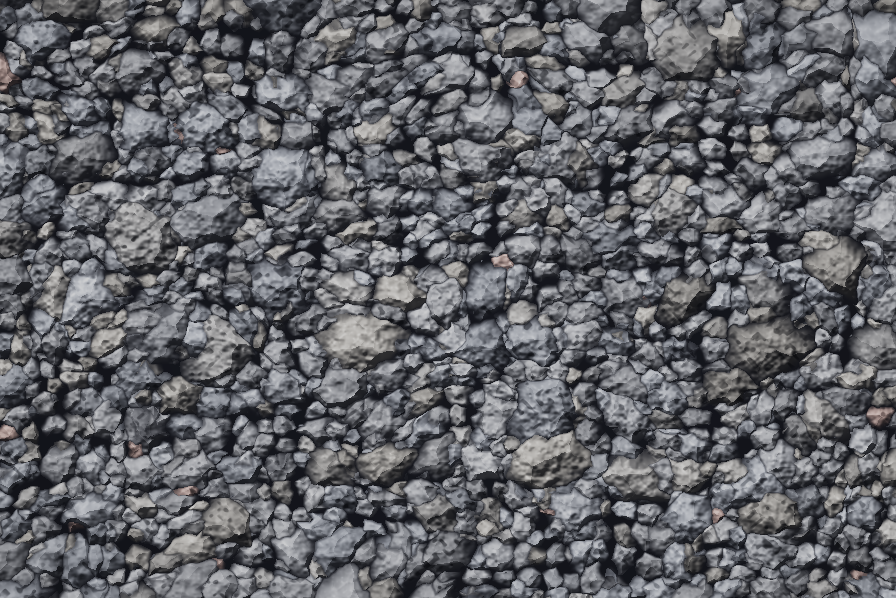
Write a WebGL 2 fragment shader that draws this texture.

```glsl
#version 300 es
precision highp float;
// Bed of crushed volcanic gravel in hard sunlight. Four sizes of faceted stones
// are scattered on jittered grids and the highest surface wins at each point;
// noise adds ragged outlines, pores and glints, a shifted height test the shadows.

uniform vec2 u_resolution;
out vec4 fragColor;

const int   LAYERS = 4;
const int   FACETS = 6;
const float SMALLEST_CELL = 0.040;   // grid step of the finest stones
const float SIZE_STEP = 1.42;        // growth from one layer to the next
const float FORESHORTEN = 1.12;      // flattens the stones vertically
const float RAGGEDNESS = 0.012;
const float DRIFT = 0.045;           // slow bend that breaks up the grids
const float CRAGS = 1.1;             // lumps across a stone face
const float BUMP = 0.85;             // fine roughness
const float SEAM = 0.007;            // soft width where stones meet
const float SHADOW_REACH = 0.014;
const float AMBIENT = 0.14;
const float SUN = 0.78;
const float SHOULDER = 0.38;         // compression of the highlights
const vec3  SUN_DIR = vec3(-0.30, 0.60, 0.74);
const mat2  TURN = mat2(-0.737, 0.675, -0.675, -0.737);  // golden angle
const vec3  GAP_COLOR   = vec3(0.075, 0.080, 0.105);
const vec3  COOL_TINT   = vec3(0.96, 0.99, 1.05);
const vec3  BASALT_TINT = vec3(0.99, 1.00, 1.03);
const vec3  WARM_TINT   = vec3(1.03, 1.00, 0.95);
const vec3  RUST_TINT   = vec3(1.16, 0.95, 0.89);

struct Stone {
    float height;   // absolute height
    float below;    // height of the runner-up
    float body;     // height above its own rim, in radii
    vec2  slope;    // outward lean of the facet
    vec2  offset;   // position from the centre, in radii
    float id;
};

float hash(vec2 p) {
    return fract(sin(dot(p, vec2(127.1, 311.7))) * 43758.5453);
}

float noise(vec2 p) {
    vec2 i = floor(p), f = fract(p);
    f = f * f * (3.0 - 2.0 * f);
    return mix(mix(hash(i), hash(i + vec2(1, 0)), f.x),
               mix(hash(i + vec2(0, 1)), hash(i + vec2(1, 1)), f.x), f.y);
}

// Two octaves turned against each other to hide the lattice
float fbm(vec2 p) {
    p = TURN * p;
    return 0.62 * noise(p) + 0.38 * noise(TURN * p * 1.9 + 17.0);
}

// Highest stone over a point: each one is the minimum of tilted planes.
Stone gravel(vec2 p) {
    Stone top = Stone(0.0, 0.0, -1.0, vec2(0), vec2(0), 0.0);
    float cell = SMALLEST_CELL;
    for (int layer = 0; layer < LAYERS; layer++) {
        float fill = 1.0 - 0.25 * float(layer);
        vec2 home = floor(p / cell - 0.5);
        for (int k = 0; k < 4; k++) {
            vec2 id = home + vec2(k & 1, k >> 1);
            vec2 seed = id + 57.0 * float(layer) + 11.0;
            float pick = hash(seed);
            if (pick > fill) continue;
            vec2 jitter = vec2(hash(seed + 3.3), fract(pick * 53.0)) - 0.5;
            float radius = cell * mix(0.40, 0.55, fract(pick * 19.0));
            vec2 q = (p - (id + 0.5 + 0.4 * jitter) * cell) / radius;
            float reach = length(q);
            if (reach > 1.414) continue;
            float start = 6.28319 * fract(pick * 31.0);
            vec2 dir = vec2(cos(start), sin(start));
            vec2 slope = 0.25 * dir;
            float body = 0.62 - dot(q, slope);
            for (int f = 0; f < FACETS; f++) {
                dir = TURN * dir;
                float r1 = hash(seed + 0.37 * float(f) + 9.2);
                float r2 = fract(r1 * 37.0);
                float steep = mix(0.75, 2.6, r2 * r2);
                float plane = (mix(0.75, 1.08, r1) - dot(q, dir)) * steep;
                if (plane < body) { body = plane; slope = dir * steep; }
            }
            body = min(body, (1.2 - reach) * 2.4);   // trims long corners
            float height = body * radius + 0.2 * cell * fract(pick * 71.0);
            if (height > top.height)
                top = Stone(height, top.height, body, slope, q, fract(pick * 113.0));
            else
                top.below = max(top.below, height);
        }
        cell *= SIZE_STEP;
    }
    return top;
}

vec3 stoneTint(float id) {
    vec3 tint = mix(COOL_TINT, BASALT_TINT, smoothstep(0.15, 0.45, id));
    tint = mix(tint, WARM_TINT, smoothstep(0.70, 0.92, id));
    return mix(tint, RUST_TINT, step(0.985, id));
}

void main() {
    vec2 centred = gl_FragCoord.xy / u_resolution - 0.5;
    vec2 p = gl_FragCoord.xy / u_resolution.y * vec2(1.0, FORESHORTEN) + 3.0;
    vec2 ragged = vec2(fbm(p * 48.0), fbm(p * 48.0 + 31.0)) - 0.5;
    vec2 drift = vec2(noise(p * 8.0), noise(p * 8.0 + 23.0));
    vec2 w = p + RAGGEDNESS * ragged + DRIFT * drift;
    Stone s = gravel(w);
    vec3 sun = normalize(SUN_DIR);

    // Facet normal, slightly rounded; roughness fades away from the focal band
    float blur = smoothstep(0.2, 0.6, abs(centred.y + 0.25 * centred.x + 0.05));
    float e = 0.003, grain = fbm(p * 85.0);
    vec2 bump = vec2(fbm((p + vec2(e, 0)) * 85.0), fbm((p + vec2(0, e)) * 85.0)) - grain;
    vec2 lean = mix(s.slope, s.offset, 0.4) + CRAGS * ragged;
    lean -= BUMP * (1.0 - 0.5 * blur) * bump / 0.25;
    float diffuse = max(dot(normalize(vec3(lean, 1.0)), sun), 0.0);

    // Cast shadow and dark crevices
    float blocker = gravel(w + normalize(sun.xy) * SHADOW_REACH).height;
    float ray = s.height + SHADOW_REACH * sun.z / length(sun.xy);
    float lit = 1.0 - 0.8 * smoothstep(-0.004, 0.007, blocker - ray);
    float crevice = smoothstep(-0.38, 0.32, s.body);
    crevice *= mix(0.5, 1.0, smoothstep(0.0, SEAM, s.height - s.below));

    // Per-stone tone, pores and glints
    float albedo = mix(0.74, 1.18, fract(s.id * 91.0)) * mix(0.80, 1.20, grain);
    float porous = smoothstep(0.25, 0.8, fract(s.id * 37.0));
    albedo *= 1.0 - 0.5 * porous * smoothstep(0.60, 0.85, noise(TURN * p * 115.0));
    float glint = 0.35 * pow(noise(TURN * p * 180.0 + 5.0), 4.0) * (1.0 - 0.6 * blur);
    float light = AMBIENT + (SUN + glint) * diffuse * lit;
    vec3 stone = stoneTint(s.id) * albedo * light + vec3(0.0, 0.004, 0.018);
    vec3 color = mix(GAP_COLOR, stone, crevice) * (1.04 - 0.30 * dot(centred, centred));
    color /= 1.0 + SHOULDER * color * color;
    fragColor = vec4(clamp(color, 0.0, 1.0), 1.0);
}
```
